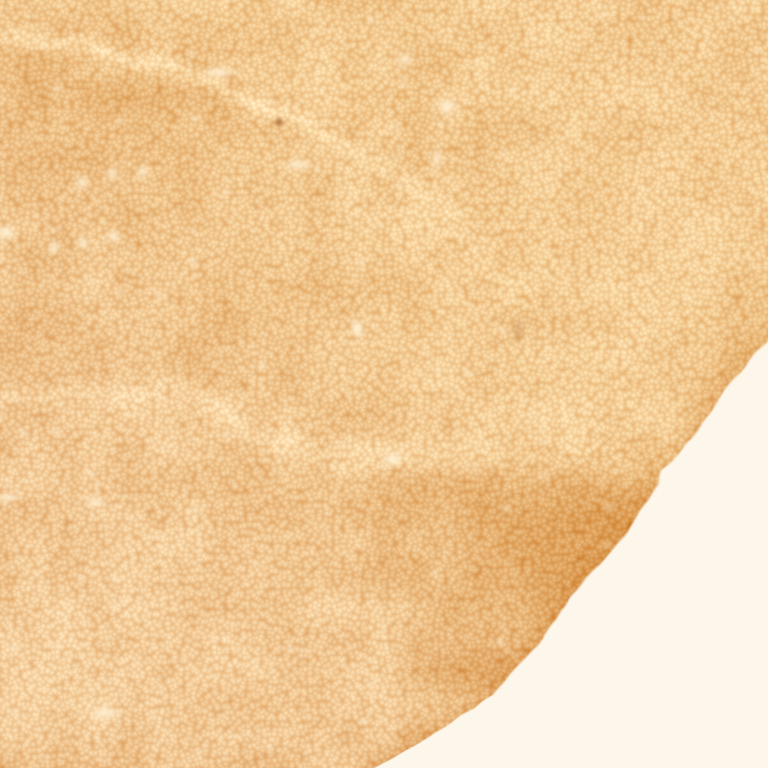
Write a WebGL 2 fragment shader that draws this texture.

```glsl
#version 300 es
precision highp float;
// Grainy amber tissue section with pale streaks and specks, cut diagonally by a cream ground.

uniform vec2 u_resolution;
out vec4 fragColor;

const vec3 GROUND = vec3(0.992, 0.965, 0.918);
const vec3 TISSUE = vec3(0.938, 0.768, 0.560);
const vec3 SPECK = vec3(0.995, 0.930, 0.810);
const vec3 FRECKLE = vec3(0.66, 0.43, 0.24);
const vec3 TONE_STEP = vec3(0.060, 0.125, 0.170); // colour change per unit of tone
const vec3 YELLOWING = vec3(0.004, 0.008, -0.012);
const float FINE_CELLS = 150.0;
const float COARSE_CELLS = 72.0;
const float FINE_GRAIN = 1.25;
const float COARSE_GRAIN = 0.65;
const float MOTTLE = 0.55;
const float SCATTER_CELLS = 22.0;
const float SCATTER_CHANCE = 0.12;
const float EDGE_SOFTNESS = 0.0025;

vec2 hash2(vec2 p) {
    vec3 q = fract(vec3(p.xyx) * vec3(0.1031, 0.1030, 0.0973));
    q += dot(q, q.yzx + 33.33);
    return fract((q.xx + q.yz) * q.zy);
}

// Distance to the nearest jittered cell point
float cellular(vec2 p) {
    vec2 cell = floor(p), local = fract(p);
    float nearest = 2.0;
    for (int y = -1; y <= 1; y++)
        for (int x = -1; x <= 1; x++) {
            vec2 offset = vec2(x, y);
            vec2 d = offset + hash2(cell + offset + 17.0) - local;
            nearest = min(nearest, dot(d, d));
        }
    return sqrt(nearest);
}

float valueNoise(vec2 p) {
    vec2 i = floor(p), f = fract(p);
    f = f * f * (3.0 - 2.0 * f);
    float low = mix(hash2(i).x, hash2(i + vec2(1, 0)).x, f.x);
    float high = mix(hash2(i + vec2(0, 1)).x, hash2(i + vec2(1, 1)).x, f.x);
    return mix(low, high, f.y) - 0.5;
}

// Soft elliptical falloff around a centre
float blob(vec2 p, vec2 centre, vec2 radius) {
    vec2 d = (p - centre) / radius;
    return exp(-dot(d, d));
}

float streak(float offset, float width) {
    return exp(-offset * offset / (width * width));
}

// Signed distance to the cut: positive on the tissue side
float cutDistance(vec2 p) {
    float x = 0.488 + 1.65 * min(p.y, 0.095) + 0.79 * max(p.y - 0.095, 0.0);
    x -= 0.012 * smoothstep(0.365, 0.39, p.y);
    x += 0.003 * sin(p.y * 47.0) + 0.005 * valueNoise(p * 60.0);
    return (x - p.x) * 0.76;
}

// Broad light and dark regions
float shading(vec2 p, float depth) {
    float tone = 0.0;
    tone -= 0.50 * blob(p, vec2(0.15, 0.84), vec2(0.17, 0.10));
    tone -= 0.25 * blob(p, vec2(0.10, 0.56), vec2(0.22, 0.06));
    float fold = smoothstep(0.41, 0.355, p.y + 0.03 * valueNoise(p * 12.0));
    tone -= 1.05 * fold * blob(p, vec2(0.75, 0.29), vec2(0.19, 0.12));
    tone -= 0.55 * blob(p, vec2(0.63, 0.13), vec2(0.07, 0.04));
    tone -= 0.75 * exp(-max(depth, 0.0) / 0.018);
    tone += 0.30 * blob(p, vec2(0.80, 0.48), vec2(0.14, 0.12));
    tone += 0.25 * blob(p, vec2(0.20, 0.16), vec2(0.25, 0.12));
    tone += 0.20 * blob(p, vec2(0.85, 0.82), vec2(0.30, 0.20));

    // Pale fibres crossing the section
    float wobble = 0.025 * valueNoise(p * 18.0);
    float upper = p.y + wobble - (0.965 - 0.15 * p.x - 0.42 * p.x * p.x);
    float middle = p.y + wobble - (0.49 - 0.09 * smoothstep(0.2, 0.45, p.x));
    tone += 0.75 * streak(upper, 0.012) * smoothstep(0.72, 0.25, p.x);
    tone += 0.45 * streak(middle, 0.018) * smoothstep(0.80, 0.40, p.x);
    return tone;
}

// Bright holes: main ones, a left-hand cluster, then a faint scatter
float specks(vec2 p) {
    float s = blob(p, vec2(0.582, 0.861), vec2(0.010, 0.008));
    s += 0.7 * blob(p, vec2(0.528, 0.922), vec2(0.009));
    s += 0.7 * blob(p, vec2(0.569, 0.794), vec2(0.006, 0.011));
    s += 0.8 * blob(p, vec2(0.388, 0.786), vec2(0.014, 0.006));
    s += 0.9 * blob(p, vec2(0.285, 0.906), vec2(0.016, 0.007));
    s += blob(p, vec2(0.465, 0.572), vec2(0.007, 0.010));
    s += blob(p, vec2(0.511, 0.402), vec2(0.010, 0.008));
    s += blob(p, vec2(0.008, 0.697), vec2(0.010, 0.008));
    s += 0.9 * blob(p, vec2(0.137, 0.072), vec2(0.015, 0.008));
    s += 0.8 * blob(p, vec2(0.124, 0.346), vec2(0.012, 0.006));
    s += 0.8 * blob(p, vec2(0.011, 0.352), vec2(0.011, 0.006));
    for (int i = 0; i < 6; i++) {
        float row = float(i / 3), column = float(i % 3);
        vec2 centre = vec2(0.107 + 0.039 * column - 0.037 * row, 0.771 - 0.087 * row);
        centre.y += 0.008 * sin(float(i) * 1.9 - 1.5);
        s += 0.75 * blob(p, centre, vec2(0.008));
    }
    vec2 grid = p * SCATTER_CELLS, cell = floor(grid);
    vec2 jitter = hash2(cell + 5.0);
    float present = step(hash2(cell + 91.0).x, SCATTER_CHANCE);
    return s + 0.4 * present * blob(fract(grid), 0.3 + 0.4 * jitter, vec2(0.14, 0.10));
}

void main() {
    vec2 p = gl_FragCoord.xy / u_resolution;
    float depth = cutDistance(p);
    float tone = shading(p, depth);
    tone += FINE_GRAIN * (0.45 - cellular(p * FINE_CELLS));
    tone += COARSE_GRAIN * (0.45 - cellular(p * COARSE_CELLS + 31.0));
    tone += MOTTLE * (valueNoise(p * 24.0) + 0.6 * valueNoise(p * vec2(7.0, 11.0)));

    vec3 tissue = TISSUE + TONE_STEP * tone + YELLOWING * smoothstep(0.3, 1.4, p.x + p.y);
    tissue = mix(tissue, SPECK, clamp(specks(p), 0.0, 1.0));
    float freckles = 0.8 * blob(p, vec2(0.363, 0.841), vec2(0.005));
    freckles += 0.25 * blob(p, vec2(0.675, 0.570), vec2(0.008, 0.012));
    tissue = mix(tissue, FRECKLE, freckles);

    float softness = max(EDGE_SOFTNESS, 1.0 / u_resolution.y);
    float cover = smoothstep(-softness, softness, depth);
    fragColor = vec4(clamp(mix(GROUND, tissue, cover), 0.0, 1.0), 1.0);
}
```
